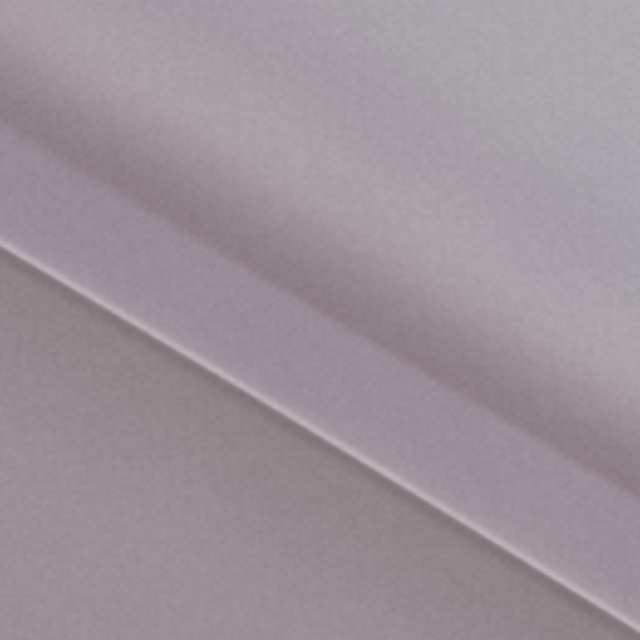
Write a WebGL 1 fragment shader that draws this texture.

```glsl
precision highp float;
// Mauve fabric with a soft diagonal fold, a bright ridge and fine grain.

uniform vec2 u_resolution;

float hash(vec2 p) {
  return fract(sin(dot(p, vec2(127.1, 311.7))) * 43758.5453);
}

float valueNoise(vec2 p) {
  vec2 cell = floor(p);
  vec2 f = fract(p);
  f = f * f * (3.0 - 2.0 * f);
  float low = mix(hash(cell), hash(cell + vec2(1.0, 0.0)), f.x);
  float high = mix(hash(cell + vec2(0.0, 1.0)), hash(cell + vec2(1.0)), f.x);
  return mix(low, high, f.y);
}

float bell(float x, float width) {
  return exp(-x * x / (width * width));
}

void main() {
  vec2 uv = gl_FragCoord.xy / u_resolution;

  // Heights above the bright ridge and above the upper crease
  float ridge = uv.y - (0.618 - 0.604 * uv.x) - 0.004 * sin(3.14159 * uv.x);
  float crease = uv.y - (0.806 - 0.588 * uv.x);

  // Lower cloth: shaded beside the ridge, paler toward the corner
  vec3 lower = mix(vec3(0.565, 0.515, 0.535), vec3(0.615, 0.56, 0.595),
                   smoothstep(0.03, 0.34, -ridge));
  lower -= 0.055 * bell(ridge + 0.012, 0.016);

  // Folded strip with a broad glow over its lower edge
  vec3 strip = mix(vec3(0.60, 0.545, 0.59), vec3(0.615, 0.56, 0.60), uv.x);
  strip += vec3(0.055, 0.06, 0.05) * exp(-max(ridge, 0.0) / 0.026);

  // Upper cloth: shadow above the crease, rising to a cool light corner
  vec3 upper = mix(vec3(0.555, 0.498, 0.528), vec3(0.645, 0.602, 0.635),
                   smoothstep(0.015, 0.185, crease));
  upper += 0.018 * bell(crease - 0.22, 0.07);
  upper -= vec3(0.012, 0.016, 0.012) * bell(crease - 0.38, 0.08);
  float cool = smoothstep(0.9, 1.9, uv.x + uv.y) * smoothstep(0.08, 0.3, crease);
  upper += vec3(0.025, 0.052, 0.045) * cool;

  // Join the three surfaces, with a softer crease at the left
  vec3 color = mix(lower, strip, smoothstep(-0.007, 0.003, ridge));
  float softness = mix(0.022, 0.012, smoothstep(0.0, 0.4, uv.x));
  color = mix(color, upper, smoothstep(-softness, softness, crease));

  // Narrow highlight along the ridge
  color += vec3(0.075, 0.08, 0.08) * bell(ridge - 0.004, 0.008);

  // Cloudy tint and woven grain
  float cloud = valueNoise(uv * 7.0) - 0.5;
  float grain = 0.6 * valueNoise(uv * 130.0) + 0.4 * valueNoise(uv * 260.0 + 17.0) - 0.5;
  color += vec3(0.008, 0.010, 0.006) * cloud + 0.038 * grain;

  gl_FragColor = vec4(clamp(color, 0.0, 1.0), 1.0);
}
```
